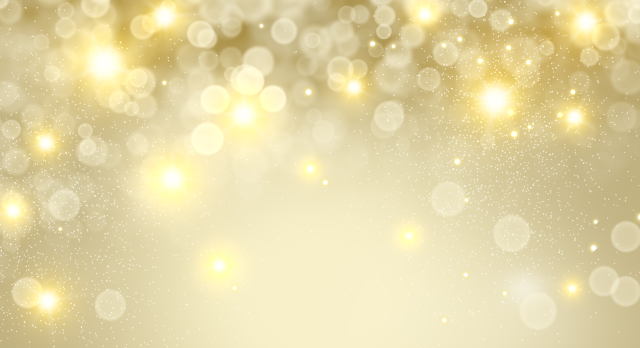
Give the GLSL for this background, as a Shadertoy shader.

```glsl
// Champagne gold backdrop: a cream glow low in the centre, mottled gold above,
// soft bokeh discs thickening toward the top, fine dust and flaring sparkles.
// Lengths are in canvas heights; scattered parts come from jittered hash grids.

#define CREAM vec3(0.97, 0.94, 0.785)
#define KHAKI vec3(0.755, 0.695, 0.505)
#define DEEP_GOLD vec3(0.64, 0.53, 0.23)
#define HONEY vec3(0.86, 0.70, 0.30)
#define PALE vec3(0.985, 0.965, 0.86)
#define AMBER vec3(1.0, 0.92, 0.48)
#define WHITE vec3(1.0, 1.0, 0.98)
#define GLOW_CENTRE vec2(0.92, 0.15)
#define STAR_RADIUS 0.06
#define BOKEH_ALPHA 0.72
#define DUST_CELL 0.012

// Star: x, y, size. Disc: x, y, radius.
const vec3 STARS[16] = vec3[16](
    vec3(0.30, 0.817, 1.0), vec3(1.423, 0.712, 0.88), vec3(0.70, 0.671, 0.72), vec3(0.495, 0.486, 0.7),
    vec3(0.474, 0.952, 0.62), vec3(1.685, 0.937, 0.62), vec3(0.137, 0.135, 0.56), vec3(0.132, 0.589, 0.44),
    vec3(1.651, 0.663, 0.44), vec3(1.017, 0.75, 0.42), vec3(1.221, 0.959, 0.4), vec3(0.63, 0.236, 0.4),
    vec3(0.038, 0.394, 0.42), vec3(0.892, 0.514, 0.24), vec3(1.175, 0.322, 0.24), vec3(1.644, 0.171, 0.24));
const vec3 DISCS[16] = vec3[16](
    vec3(0.719, 0.767, 0.04), vec3(0.618, 0.714, 0.041), vec3(0.784, 0.716, 0.038), vec3(0.596, 0.601, 0.046),
    vec3(0.185, 0.411, 0.045), vec3(0.317, 0.123, 0.044), vec3(0.079, 0.159, 0.044), vec3(1.546, 0.106, 0.053),
    vec3(1.471, 0.329, 0.053), vec3(1.80, 0.32, 0.044), vec3(1.736, 0.192, 0.043), vec3(1.798, 0.163, 0.043),
    vec3(0.978, 0.80, 0.038), vec3(1.281, 0.846, 0.036), vec3(1.118, 0.666, 0.043), vec3(1.288, 0.428, 0.05));

vec2 hash2(vec2 p) {
    vec3 q = fract(p.xyx * vec3(0.1031, 0.1030, 0.0973));
    q += dot(q, q.yzx + 33.33);
    return fract((q.xx + q.yz) * q.zy);
}

float noise(vec2 p) {
    vec2 i = floor(p), f = fract(p);
    f = f * f * (3.0 - 2.0 * f);
    return mix(mix(hash2(i).x, hash2(i + vec2(1, 0)).x, f.x),
               mix(hash2(i + vec2(0, 1)).x, hash2(i + vec2(1, 1)).x, f.x), f.y);
}

float blob(vec2 p, vec2 centre, vec2 size) {
    vec2 q = (p - centre) / size;
    return exp(-dot(q, q));
}

// Translucent disc with a slightly brighter rim.
float disc(float d, float r, float soft) {
    float rim = 0.7 + 0.3 * smoothstep(0.5 * r, r, d);
    return rim * (1.0 - smoothstep(r - soft, r + soft, d));
}

vec3 backdrop(vec2 p) {
    float d = length((p - GLOW_CENTRE) * vec2(0.9, 1.05));
    vec3 col = mix(CREAM, KHAKI, smoothstep(0.14, 0.86, d));
    float mottle = 0.5 * noise(p * 9.0) + 0.5 * noise(p * 23.0 + 5.0);
    col = mix(col, DEEP_GOLD, smoothstep(0.55, 0.98, p.y) * smoothstep(0.1, 0.85, mottle));
    col = mix(col, HONEY, 0.4 * blob(p, vec2(1.5, 0.86), vec2(0.25, 0.13)));
    // Pale haze at upper left, along the left diagonal and at lower right
    col = mix(col, PALE, 0.35 * blob(p, vec2(0.1, 0.83), vec2(0.2, 0.15)));
    col = mix(col, PALE, 0.5 * blob(p, vec2(0.62, 0.6), vec2(0.22, 0.17)));
    col = mix(col, PALE, 0.5 * blob(p, vec2(0.46, 0.44), vec2(0.1, 0.09)));
    col = mix(col, PALE, 0.5 * blob(p, vec2(1.45, 0.06), vec2(0.38, 0.24)));
    return mix(col, WHITE, 0.5 * blob(p, vec2(1.51, 0.17), vec2(0.06, 0.05)));
}

vec3 bokehLayer(vec3 col, vec2 p, float cell, float seed) {
    for (int k = 0; k < 9; k++) {
        vec2 id = floor(p / cell) + vec2(k % 3 - 1, k / 3 - 1);
        vec2 look = hash2(id + seed + 47.0);
        vec2 c = (id + hash2(id + seed)) * cell;
        float r = cell * mix(0.28, 0.48, look.x);
        float slope = 0.28 * max(0.95 - c.x, 0.0) - 0.25 * max(c.x - 1.35, 0.0);
        float crowd = smoothstep(0.3, 0.98, c.y + slope);
        float a = disc(distance(p, c), r, r * mix(0.08, 0.4, look.x));
        col = mix(col, PALE, a * crowd * look.y * look.y * look.y * BOKEH_ALPHA);
    }
    return col;
}

// One jittered round speck per cell; its presence follows density.
float specks(vec2 p, float cell, float radius, float density, float seed) {
    vec2 id = floor(p / cell), look = hash2(id + seed + 19.0);
    vec2 c = (id + 0.2 + 0.6 * hash2(id + seed)) * cell;
    float r = radius * mix(0.5, 1.0, look.x);
    float edge = max(0.5 * r, 0.7 / iResolution.y);
    return step(look.y, density) * (1.0 - smoothstep(r - edge, r + edge, distance(p, c)));
}

vec3 star(vec3 col, vec2 v, float size) {
    float d = length(v) / (STAR_RADIUS * size);
    float a = atan(v.y, v.x + 0.00001);
    float rays = pow(0.5 + 0.5 * cos(a * 8.0 + size * 9.0), 4.0) * (0.6 + 0.4 * cos(a * 3.0 + size * 20.0));
    col = mix(col, AMBER, 0.75 * exp(-0.55 * d * d));
    col += vec3(0.13, 0.10, 0.0) * exp(-0.15 * d * d);
    col = mix(col, WHITE, 0.7 * rays * exp(-0.9 * d));
    return mix(col, WHITE, exp(-1.5 * d * d * d));
}

void mainImage(out vec4 fragColor, in vec2 fragCoord) {
    vec2 p = fragCoord / iResolution.y;
    vec3 col = backdrop(p);

    // Bokeh: five scattered sizes, then the leading discs
    for (int i = 0; i < 5; i++)
        col = bokehLayer(col, p, 0.145 - 0.018 * float(i), 31.0 * float(i) + 7.0);
    for (int i = 0; i < 16; i++) {
        float lit = i < 4 ? 0.9 : 0.5;
        col = mix(col, PALE, lit * disc(distance(p, DISCS[i].xy), DISCS[i].z, 0.005));
    }

    // Dust on tilted grids drifts at both sides; bright beads gather at upper right
    float dust = 0.2 * blob(p, vec2(0.1, 0.4), vec2(0.38, 0.4)) + 0.28 * blob(p, vec2(1.43, 0.6), vec2(0.25, 0.35));
    for (int i = 0; i < 4; i++) {
        float tilt = 0.5 + 0.7 * float(i), c = cos(tilt), s = sin(tilt);
        vec2 q = mat2(c, s, -s, c) * p + 3.0;
        col = mix(col, WHITE, 0.65 * specks(q, DUST_CELL, 0.0021, dust, 17.0 * float(i)));
    }
    float beads = 0.03 + 0.45 * blob(p, vec2(1.5, 0.78), vec2(0.2, 0.28));
    col = mix(col, AMBER, 0.4 * specks(p, 0.065, 0.016, beads, 11.0));
    col = mix(col, WHITE, specks(p, 0.065, 0.009, beads, 11.0));

    for (int i = 0; i < 16; i++) col = star(col, p - STARS[i].xy, STARS[i].z);
    fragColor = vec4(clamp(col, 0.0, 1.0), 1.0);
}
```
